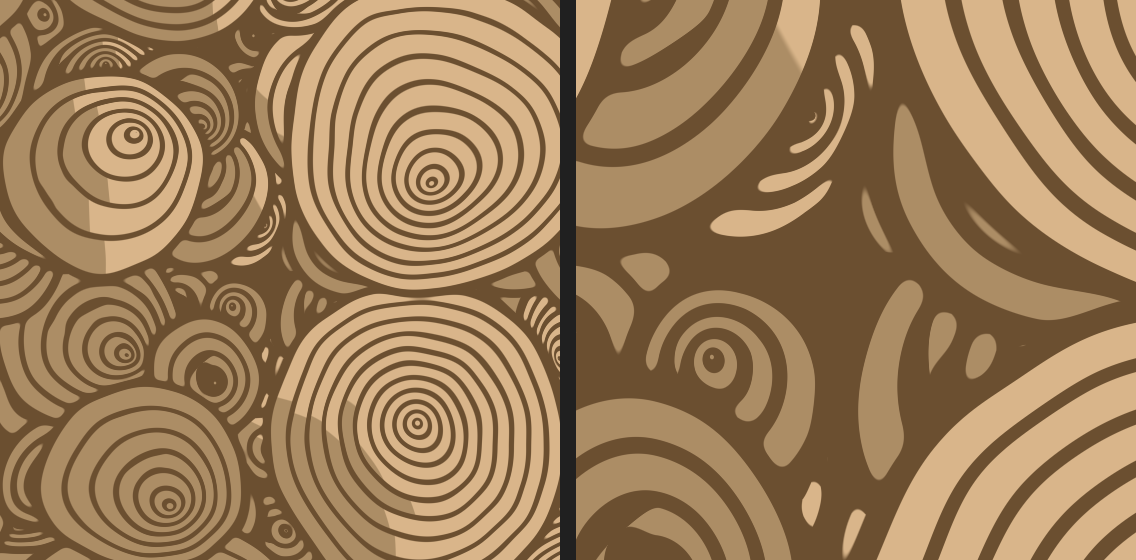
Left, the full canvas; right, a detail of the centre.
This pattern is drawn by a WebGL 2 fragment shader. Its source:

```glsl
#version 300 es
precision highp float;
// Carved wood-grain discs: three layers of scattered discs, large over small,
// each filled with off-centre wobbly rings. Rings end in rounded tips where a
// higher disc covers them, and switch between two tans in broad patches.

uniform vec2 u_resolution;
out vec4 fragColor;

const vec3 GROOVE = vec3(0.42, 0.31, 0.19);
const vec3 TAN = vec3(0.675, 0.553, 0.398);
const vec3 CREAM = vec3(0.85, 0.71, 0.54);

const int LAYERS = 3;
const float LARGEST_CELL = 0.48;
const float LAYER_SHRINK = 0.52;
const float RING_POWER = 0.72;    // below 1, rings widen toward the rim
const float COVER_GAP = 0.011;
const float TIP_ROUNDING = 0.010;

struct Disc {
    vec2 center;
    vec2 focus;    // offset of the innermost ring from the center
    float radius;
    float rings;
    float seed;
};

float hash(vec2 p) {
    vec3 q = fract(vec3(p.xyx) * vec3(0.1031, 0.1030, 0.0973));
    q += dot(q, q.yzx + 33.33);
    return fract((q.x + q.y) * q.z);
}

float noise(vec2 p) {
    vec2 i = floor(p), f = fract(p);
    f = f * f * (3.0 - 2.0 * f);
    float low = mix(hash(i), hash(i + vec2(1.0, 0.0)), f.x);
    float high = mix(hash(i + vec2(0.0, 1.0)), hash(i + 1.0), f.x);
    return mix(low, high, f.y);
}

// Hand-drawn wobble: a displacement that varies smoothly over the canvas.
vec2 wobble(vec2 p, float frequency, float amount) {
    vec2 q = p * frequency + 40.0;
    return amount * (vec2(noise(q), noise(q + 71.3)) - 0.5);
}

float smoothMax(float a, float b, float k) {
    float h = max(k - abs(a - b), 0.0) / k;
    return max(a, b) + 0.25 * h * h * k;
}

Disc makeDisc(vec2 id, int layer, float cell) {
    vec2 key = id + 50.0 + 37.0 * float(layer);
    vec2 jitter = vec2(hash(key), hash(key + 11.7)) - 0.5;
    float size = hash(key + 23.1);
    float angle = 6.2832 * hash(key + 5.9);
    Disc disc;
    disc.center = (id + 0.5 + 0.5 * jitter) * cell;
    disc.radius = cell * (layer == 0 ? mix(0.33, 0.60, size) : mix(0.42, 0.70, size));
    disc.focus = disc.radius * mix(0.15, 0.62, hash(key + 31.0)) * vec2(cos(angle), sin(angle));
    float pitch = mix(0.020, 0.028, smoothstep(0.07, 0.24, disc.radius));
    disc.rings = disc.radius / (pitch * mix(0.9, 1.2, hash(key + 61.0)));
    disc.seed = hash(key + 47.3);
    return disc;
}

// Ring level: 0 at the focus, 1 on the rim, with nested eccentric circles between.
float ringLevel(vec2 q, vec2 focus, float radius) {
    float a = radius * radius - dot(focus, focus);
    float b = dot(q, focus);
    return (b + sqrt(b * b + a * dot(q, q))) / a;
}

vec3 shadeDisc(vec2 p, Disc disc, float cover, float soft) {
    vec2 q = p - disc.center - disc.focus;
    float level = max(ringLevel(q, disc.focus, disc.radius), 1e-4);
    float spread = pow(level, RING_POWER);
    float phase = (1.0 - spread) * disc.rings;
    float ring = floor(phase);
    float pitch = length(q) / (RING_POWER * spread * disc.rings);

    // Grooves keep a near-constant width; in small discs some strokes taper away.
    float fragile = 1.0 - smoothstep(0.10, 0.20, disc.radius);
    float groove = mix(0.0092, 0.0108, fragile) * (0.8 + 0.4 * noise(p * 12.0 + ring * 3.7));
    groove = min(groove, mix(0.44, 0.54, fragile) * pitch);
    float taper = noise(p * 11.0 + vec2(ring * 2.1, disc.seed * 90.0));
    groove += pitch * fragile * smoothstep(0.70, 0.92, taper) * step(0.5, ring);
    float stroke = abs(fract(phase) - 0.5) * pitch - 0.5 * (pitch - groove);
    stroke = smoothMax(stroke, COVER_GAP - cover, TIP_ROUNDING);

    // Tone belongs mostly to the disc, with broad patches and small ring shifts.
    float tone = 0.7 * (noise(p * 2.0 + 8.0) - 0.5) + 1.1 * (disc.seed - 0.5);
    tone += 0.4 * (p.x - 0.5) + 0.08 * (hash(vec2(ring, disc.seed * 60.0)) - 0.5);
    tone -= 0.25 * fragile;
    vec3 wood = mix(TAN, CREAM, smoothstep(-0.002, 0.002, tone - 0.03));
    return mix(wood, GROOVE, smoothstep(-soft, soft, stroke));
}

// Visit discs from top to bottom and shade the first one that holds the point.
vec3 woodDiscs(vec2 p, float soft) {
    float cover = 1.0;
    float cell = LARGEST_CELL;
    for (int layer = 0; layer < LAYERS; layer++) {
        for (int k = 0; k < 9; k++) {
            vec2 id = floor(p / cell) + vec2(1 - k % 3, 1 - k / 3);
            Disc disc = makeDisc(id, layer, cell);
            if (layer == 0 && disc.seed < 0.12) continue;
            float rim = length(p - disc.center) - disc.radius;
            if (rim < 0.0) return shadeDisc(p, disc, cover, soft);
            cover = min(cover, rim);
        }
        cell *= LAYER_SHRINK;
    }
    return GROOVE;
}

void main() {
    float side = min(u_resolution.x, u_resolution.y);
    vec2 p = gl_FragCoord.xy / side;
    p += wobble(p, 4.0, 0.05) + wobble(p, 15.0, 0.007);
    fragColor = vec4(woodDiscs(p, 0.7 / side), 1.0);
}
```
